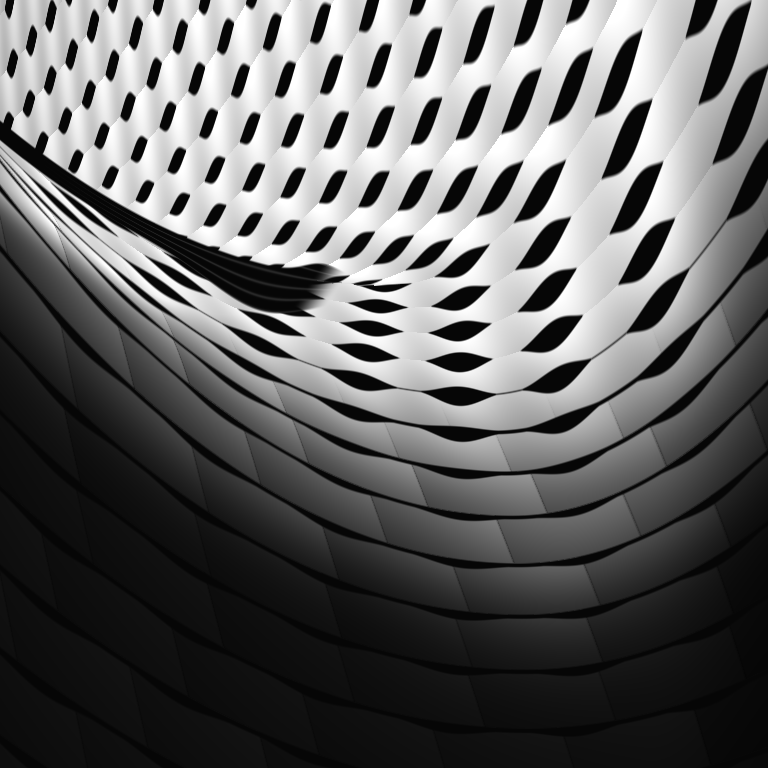
This pattern is drawn by a WebGL 2 fragment shader. Its source:

```glsl
#version 300 es
precision highp float;
uniform vec2 u_resolution;
out vec4 fragColor;

const float TAU = 6.2831853;
const float K_MIN = -30.0;         // band range searched
const float K_MAX = 15.0;
const int SEARCH_STEPS = 20;
const vec2 PIVOT = vec2(0.504, 0.372);
const float RIDGE_BEND = 0.82;
const float SLIT_WIDTH = 0.32;     // half width, in bands
const float SHADOW_WIDTH = 0.085;
const float CELL_LENGTH = 0.102;
const float LIGHT = 0.98;
const float DARK = 0.055;
const float INK = 0.025;

float hash(vec2 p) {
    return fract(sin(dot(p, vec2(127.1, 311.7))) * 43758.5453);
}

float bell(float x) {
    return exp(-x * x);
}

// Lowest point of band edge k; y grows downwards
vec2 bandVertex(float k) {
    float q = 4.1 - k;
    float x = 0.71 - 0.021 * (q + sqrt(q * q + 16.0));
    float y = PIVOT.y + (k > 0.0 ? k * (0.026 + 0.0024 * k) : -0.0011 * k * k);
    return vec2(x, y);
}

float ridgeHeight(float x) {
    float d = x - PIVOT.x;
    return PIVOT.y - RIDGE_BEND * d * d;
}

// Each edge is two half parabolas; upper ones leave the ridge at a slope
float bandHeight(float x, float k) {
    vec2 v = bandVertex(k);
    float d = x - v.x;
    if (d > 0.0) {
        float near = exp(min(k, 0.0) / 6.0);
        float rise = k < 0.0 ? 2.0 + near : 3.0 - 0.2 * k;
        return v.y - d * (0.9 * (1.0 - near) + rise * d);
    }
    if (k < 0.0) return ridgeHeight(x);
    float bend = RIDGE_BEND + 0.15 * bell((k - 6.8) / 1.73) - 0.05 * max(k - 8.0, 0.0);
    return v.y - bend * d * d;
}

float bandIndex(vec2 p) {
    float lo = K_MIN, hi = K_MAX;
    for (int i = 0; i < SEARCH_STEPS; i++) {
        float mid = 0.5 * (lo + hi);
        if (bandHeight(p.x, mid) < p.y) lo = mid;
        else hi = mid;
    }
    return 0.5 * (lo + hi);
}

// Position along edge n, counted in cells
float cellPhase(float x, float n) {
    float start = min(bandVertex(n).x, 0.5 - 0.008 * n);
    float growth = n < 0.0 ? 0.1 : 0.06;
    return (x - start) / min(CELL_LENGTH * exp(growth * n), 0.17);
}

void main() {
    vec2 p = gl_FragCoord.xy / u_resolution;
    p.y = 1.0 - p.y;
    float pixel = 1.0 / min(u_resolution.x, u_resolution.y);
    float k = bandIndex(p);
    float soft = clamp(fwidth(k), 0.002, 0.4);
    float edge = floor(k + 0.5);
    float band = ceil(k);
    float inside = k - band + 1.0;
    float below = smoothstep(4.0, 7.0, k);

    // Broad light falling off towards the bottom and right
    float tone = mix(LIGHT, DARK, smoothstep(2.5, 9.3, k));
    tone += 0.09 * bell((k - 8.0) / 1.1);
    tone *= mix(0.84, 1.0, smoothstep(-0.1, 0.3, p.x + 0.3 * p.y));
    tone *= 1.0 - 0.5 * smoothstep(0.84, 1.03, p.x) * smoothstep(-0.2, 0.3, p.y);
    tone += 0.11 * bell((p.x - 0.72) / 0.15) * bell((p.y - 0.74) / 0.12);
    float depth = p.y - ridgeHeight(p.x);
    tone += 0.45 * bell((depth - 0.07) / 0.035) * (1.0 - smoothstep(0.1, 0.35, p.x));
    tone = min(tone, LIGHT);

    // Curved facets and flat panels
    float phase = cellPhase(p.x, band);
    float facet = 0.92 + 0.08 * cos(TAU * (phase - 0.2 * inside));
    float panelPhase = phase - 0.15 * inside + hash(vec2(band, 3.0));
    float panel = 0.8 + 0.28 * fract(panelPhase) + 0.14 * hash(vec2(band, floor(panelPhase)));
    tone *= mix(facet, panel, below);
    tone *= mix(1.0, 1.12 - 0.25 * inside, 0.5 + 0.5 * below);
    float seam = abs(fract(panelPhase) - 0.5);
    tone *= 1.0 - 0.25 * below * smoothstep(0.485, 0.5, seam);

    // Lens openings turn into thin shadows lower down
    float fan = smoothstep(-4.0, 1.0, edge) * (1.0 - smoothstep(0.6, 0.85, p.x));
    float reach = mix(0.4, 0.75, fan);
    float lens = max(0.0, (cos(TAU * cellPhase(p.x, edge)) + reach) / (1.0 + reach));
    lens = pow(lens, 1.15);
    float sink = smoothstep(3.0, 7.0, edge);
    float width = mix(SLIT_WIDTH, SHADOW_WIDTH, sink);
    width *= mix(0.72, 1.0, smoothstep(-9.0, 0.0, edge));
    width *= mix(lens, 0.45 + 0.55 * lens, sink);
    float away = abs(k - edge - sink * width) - width;
    float slit = 1.0 - smoothstep(-soft, soft, away);
    slit *= smoothstep(0.0, 0.03, width);
    tone = mix(tone, min(tone, INK), slit);

    // Dark ridge swelling into a crescent with fine streaks
    float thick = 0.018 + 0.036 * bell((p.x - 0.34) / 0.085);
    float lift = 0.006 + 0.016 * bell((p.x - 0.42) / 0.035);
    float crescent = smoothstep(-2.0 * pixel, pixel, depth + lift)
                   * (1.0 - smoothstep(-pixel, 2.0 * pixel, depth - thick))
                   * (1.0 - smoothstep(0.405, 0.445, p.x + 0.6 * depth));
    float streak = pow(0.5 + 0.5 * cos(TAU * 3.0 * depth / thick), 8.0);
    streak *= smoothstep(0.05, 0.25, p.x);
    tone = mix(tone, INK + 0.13 * streak, crescent);

    fragColor = vec4(vec3(clamp(tone, 0.0, 1.0)), 1.0);
}
```
